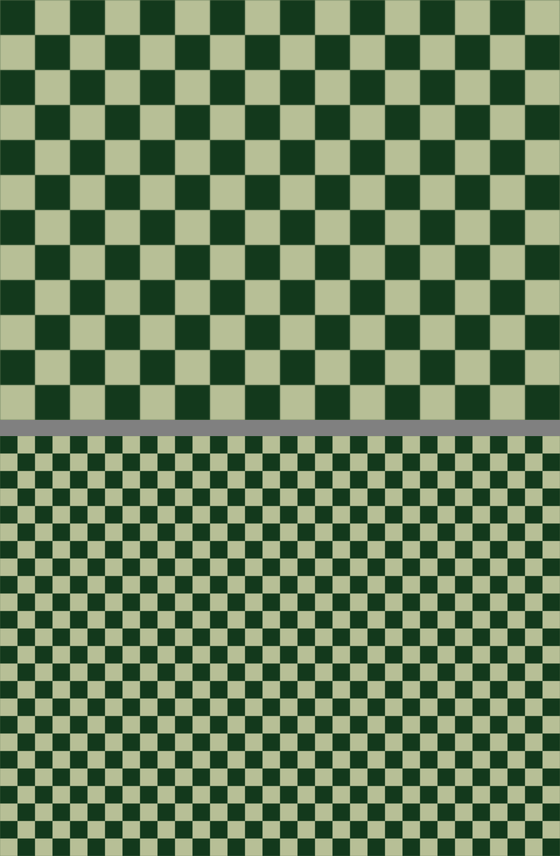
Top, the tile; bottom, the same tile 2 across and 2 down.
Write a Shadertoy shader that draws this pattern.

```glsl
// A flat two-colour checkerboard, 16 squares across and 12 down.
// Each axis gives a soft-edged square wave of +1 and -1; their product
// picks the colour. Both counts are even, so the board tiles without a seam.

const vec2 SQUARES = vec2(16.0, 12.0);
const vec3 DARK_GREEN = vec3(0.075, 0.225, 0.108);
const vec3 PALE_SAGE = vec3(0.718, 0.749, 0.588);

// Signed distance to the nearest square border: positive in even squares.
vec2 borderDistance(vec2 p) {
    return abs(mod(p - 0.5, 2.0) - 1.0) - 0.5;
}

// Square wave on each axis, from -1 to +1, blended over the given half width.
vec2 softSquareWave(vec2 p, vec2 halfWidth) {
    return 2.0 * smoothstep(-halfWidth, halfWidth, borderDistance(p)) - 1.0;
}

// 1 where column and row share parity, 0 elsewhere.
float checker(vec2 p, vec2 halfWidth) {
    vec2 wave = softSquareWave(p, halfWidth);
    return 0.5 + 0.5 * wave.x * wave.y;
}

void mainImage(out vec4 fragColor, in vec2 fragCoord) {
    // Board coordinates: one unit per square
    vec2 board = fragCoord / iResolution.xy * SQUARES;
    vec2 pixel = SQUARES / iResolution.xy;

    vec3 color = mix(DARK_GREEN, PALE_SAGE, checker(board, pixel));
    fragColor = vec4(color, 1.0);
}
```
